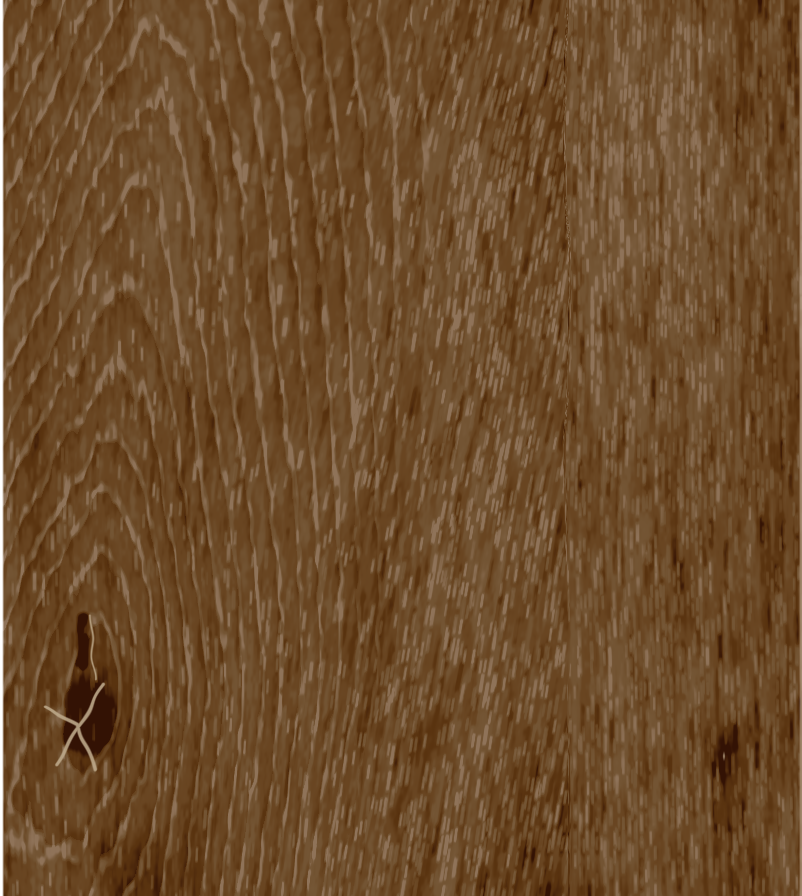
Reproduce this texture procedurally as a Shadertoy shader.

```glsl
// Brown oak boards: cathedral arches over a cracked knot, a strip of slanted
// pores beside them, and a greyer plank with fine straight grain on the right.
// Rings are contours of one warped field; pores are hashed dashes in columns.
#define RING_GAP 0.083
#define AXIS_LEAN 0.11
#define SEAM_X 0.632
#define KNOT vec2(0.098, 0.205)
#define SMALL_KNOT vec2(0.808, 0.156)
#define PORE_GLOW 0.50
#define FIBRE_CONTRAST 0.42

const vec3 DEEP  = vec3(0.20, 0.07, 0.015);
const vec3 DARK  = vec3(0.35, 0.20, 0.06);
const vec3 BASE  = vec3(0.41, 0.27, 0.13);
const vec3 WARM  = vec3(0.45, 0.33, 0.20);
const vec3 LIGHT = vec3(0.56, 0.45, 0.35);

float hash(vec2 p) {
    vec3 q = fract(vec3(p.xyx) * 0.1031);
    q += dot(q, q.yzx + 33.33);
    return fract((q.x + q.y) * q.z);
}

float noise(vec2 p) {
    vec2 i = floor(p), f = fract(p);
    f = f * f * (3.0 - 2.0 * f);
    return mix(mix(hash(i), hash(i + vec2(1, 0)), f.x),
               mix(hash(i + vec2(0, 1)), hash(i + vec2(1, 1)), f.x), f.y);
}

// Short upright dashes: columns of cells, each filled with chance "density"
float dashes(vec2 p, vec2 freq, float density, float seed) {
    float x = p.x * freq.x, column = floor(x);
    float y = p.y * freq.y + 17.0 * hash(vec2(column, seed));
    vec2 cell = vec2(column, floor(y) + seed * 7.0);
    float across = 1.0 - smoothstep(0.12, 0.5, abs(fract(x) - 0.5));
    float along = 1.0 - smoothstep(0.25, 0.5, abs(fract(y) - 0.5));
    float filled = smoothstep(-0.05, 0.05, density - hash(cell));
    return across * along * filled * (0.5 + 0.5 * hash(cell + 5.3));
}

float segment(vec2 p, vec2 a, vec2 b) {
    vec2 d = b - a;
    return length(p - a - d * clamp(dot(p - a, d) / dot(d, d), 0.0, 1.0));
}

// Growth field: arches above the knot, closing loops below it
float ringField(vec2 p) {
    float dy = p.y - KNOT.y;
    float u = p.x - KNOT.x - dy * (AXIS_LEAN + 0.45 * max(p.x - 0.2, 0.0));
    float below = max(-dy, 0.0) * exp(-u * u / 0.008);
    float height = sqrt(pow(max(dy, 0.0), 2.0) + below * below + 0.002);
    height *= 1.0 - 0.35 * smoothstep(0.1, 0.45, u);
    float slope = u < 0.0 ? 2.5 : 4.2;
    float f = height + slope * (sqrt(u * u + 0.0009) - 0.03);
    float nearAxis = exp(-abs(u) / 0.07);
    f += 0.07 * (noise(p * vec2(9.0, 3.5)) - 0.5);
    f += (0.01 + 0.04 * nearAxis) * (noise(p * vec2(55.0, 9.0)) - 0.5);
    f += 0.018 * (noise(p * vec2(150.0, 45.0)) - 0.5);
    return f / RING_GAP;
}

vec3 woodColour(float t) {
    vec3 c = mix(DEEP, DARK, smoothstep(0.0, 0.3, t));
    c = mix(c, BASE, smoothstep(0.3, 0.5, t));
    c = mix(c, WARM, smoothstep(0.5, 0.7, t));
    return mix(c, LIGHT, smoothstep(0.7, 1.05, t));
}

void mainImage(out vec4 fragColor, in vec2 fragCoord) {
    vec2 p = fragCoord / iResolution.y;
    float aspect = iResolution.x / iResolution.y;
    float seam = SEAM_X + 0.008 * (noise(vec2(p.y * 14.0, 2.0)) - 0.5);
    float plank = smoothstep(-0.002, 0.002, p.x - seam);
    float arches = 1.0 - smoothstep(0.37, 0.52, p.x + 0.12 * (0.5 - p.y));

    // Grain space: slanted left of the seam, upright on the plank
    vec2 g = p;
    g.x -= (1.0 - plank) * 0.16 * smoothstep(0.15, 0.45, p.x) * (p.y - 0.3);
    g.x += 0.012 * (noise(p * vec2(6.0, 5.0)) - 0.5);

    // Broad bands and fine fibres
    float edgeBand = smoothstep(0.77, 0.83, p.x);
    float tone = mix(0.49, 0.62, plank) - 0.13 * edgeBand;
    tone += 0.22 * (noise(g * vec2(22.0, 2.5)) - 0.5);
    tone += 0.12 * (noise(p * vec2(5.0, 4.0) + 9.0) - 0.5);
    tone += FIBRE_CONTRAST * (noise(g * vec2(190.0, 22.0)) - 0.5) * mix(1.0, 0.55, arches);
    tone += 0.14 * (noise(g * vec2(300.0, 120.0)) - 0.5);

    // Rings: a pale porous line, shaded towards the next one
    float ring = fract(ringField(p));
    float line = smoothstep(0.0, 0.08, ring) * (1.0 - smoothstep(0.14, 0.30, ring));
    float broken = smoothstep(0.2, 0.7, noise(p * vec2(210.0, 60.0)));
    float shade = smoothstep(0.55, 1.0, ring) - 0.35 * smoothstep(0.25, 0.5, ring);
    tone += arches * (line * (0.12 + 0.36 * broken) - 0.16 * shade);

    // Pale and dark pores
    float density = mix(mix(0.38, 0.10, arches), 0.42, plank) - 0.12 * edgeBand;
    float pale = max(dashes(g, vec2(150.0, 34.0), density, 1.0),
                     dashes(g + 0.003, vec2(205.0, 48.0), density * 0.8, 2.0));
    float dark = dashes(g, vec2(125.0, 22.0), 0.22, 3.0);
    tone += PORE_GLOW * pale * mix(1.0, 0.72, plank) - 0.30 * dark * (1.0 - 0.5 * arches);

    // Shadow of the seam, the knots and the dark wood below
    tone -= 0.12 * exp(-abs(p.x - seam) / 0.006) * noise(vec2(p.y * 30.0, 4.0));
    vec2 k = p - KNOT + 0.016 * (noise(p * 35.0) - 0.5);
    tone -= 0.22 * exp(-dot(k * vec2(14.0, 9.0), k * vec2(14.0, 9.0)));
    tone -= 0.65 * (1.0 - smoothstep(0.45, 1.25, length((k - vec2(0.006, 0.0)) / vec2(0.030, 0.052))));
    tone -= 0.7 * (1.0 - smoothstep(0.003, 0.010, segment(p, vec2(0.093, 0.31), vec2(0.092, 0.26))));
    tone -= 0.3 * exp(-dot((p - vec2(0.16, 0.02)) * 20.0, (p - vec2(0.16, 0.02)) * 20.0));
    vec2 s = (p - SMALL_KNOT) / vec2(0.011, 0.034);
    tone -= 0.7 * exp(-dot(s, s));
    vec3 colour = woodColour(tone);

    // Pale cracks across the knot and a fleck in the small one
    vec2 c = p + 0.007 * (vec2(noise(p * 45.0), noise(p * 45.0 + 7.0)) - 0.5);
    float crack = min(segment(c, vec2(0.115, 0.234), vec2(0.065, 0.147)),
                      segment(c, vec2(0.052, 0.212), vec2(0.088, 0.192)));
    crack = min(crack, segment(c, vec2(0.088, 0.192), vec2(0.108, 0.140)));
    crack = min(crack, 0.001 + segment(c, vec2(0.102, 0.31), vec2(0.106, 0.24)));
    crack = min(crack, 0.001 + length((p - SMALL_KNOT) * vec2(1.0, 0.3)));
    colour = mix(colour, vec3(0.74, 0.66, 0.54), 0.9 * (1.0 - smoothstep(0.0008, 0.003, crack)));

    // Pale margins at both sides
    colour = mix(vec3(1.0), colour, smoothstep(0.002, 0.005, p.x));
    colour = mix(colour, vec3(0.72, 0.64, 0.55), 0.7 * smoothstep(0.004, 0.001, aspect - p.x));
    fragColor = vec4(colour, 1.0);
}
```
